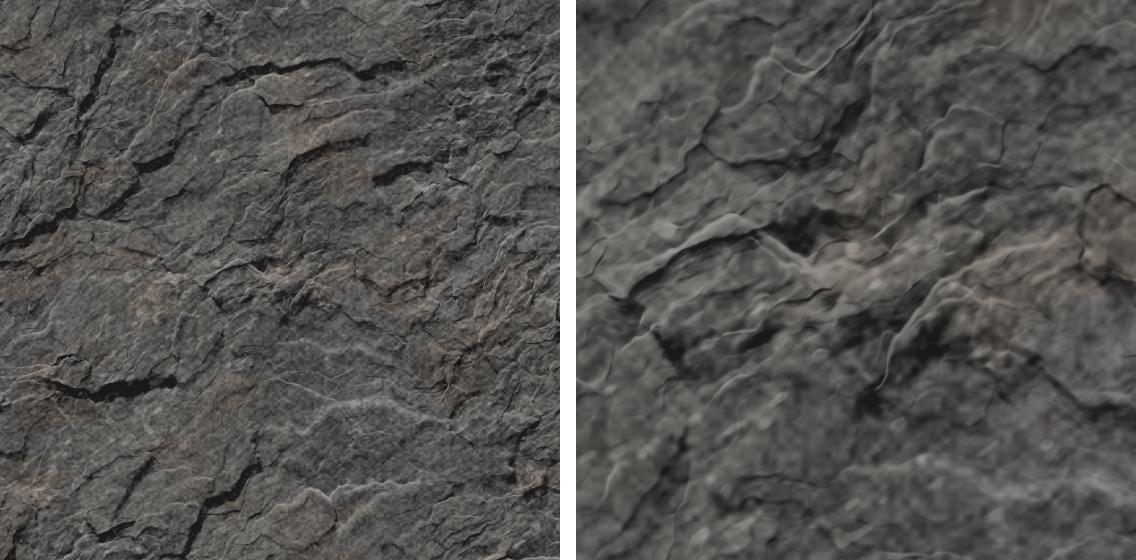
Left, the full canvas; right, a detail of the centre.
Reproduce this texture procedurally as a WebGL 2 fragment shader.

```glsl
#version 300 es
precision highp float;
// Dark weathered slate cliff: jagged tilted slabs, shadowed ledges and angular, faintly rusty chips.

#define DIP 0.58            // strata angle in radians
#define STRETCH 1.55        // elongation of slabs along the strata
#define SLAB_SCALE 4.2      // large slabs across the canvas
#define LEDGE_SHARPNESS 40.0
#define RELIEF 0.056        // height of the largest ledges
#define ROUGHNESS 0.015     // height of the fine detail
#define BASE_TONE 0.338
#define LIGHT_GAIN 0.27
#define SHADOW_DEPTH 0.60
#define GRIT 0.13           // contrast of the finest grain

uniform vec2 u_resolution;
out vec4 fragColor;

float hash(vec2 p) {
    return fract(sin(dot(p, vec2(127.1, 311.7))) * 43758.5453);
}

vec2 hash2(vec2 p) {
    return fract(sin(vec2(dot(p, vec2(127.1, 311.7)), dot(p, vec2(269.5, 183.3)))) * 43758.5453);
}

float noise(vec2 p) {
    vec2 i = floor(p), f = fract(p);
    f = f * f * (3.0 - 2.0 * f);
    return mix(mix(hash(i), hash(i + vec2(1, 0)), f.x),
               mix(hash(i + vec2(0, 1)), hash(i + vec2(1, 1)), f.x), f.y);
}

float fbm(vec2 p, int octaves) {
    float sum = 0.0, amp = 0.5, total = 0.0;
    for (int i = 0; i < octaves; i++) {
        sum += amp * noise(p);
        total += amp;
        amp *= 0.5;
        p = mat2(1.6, 1.2, -1.2, 1.6) * p + 17.3;
    }
    return sum / total;
}

// Randomly tilted planes, one per scattered cell, joined by steep steps
float slabs(vec2 p, float sharpness) {
    vec2 base = floor(p);
    float sum = 0.0, total = 1e-30;
    for (int y = -1; y <= 1; y++)
    for (int x = -1; x <= 1; x++) {
        vec2 cell = base + vec2(x, y);
        vec2 d = p - cell - hash2(cell);
        vec2 tilt = hash2(cell + 31.7) - 0.5;
        float w = exp(-sharpness * dot(d, d));
        sum += w * (hash(cell + 7.9) + 1.9 * dot(d, tilt));
        total += w;
    }
    return sum / total;
}

// Coordinates along and across the strata
vec2 strata(vec2 p) {
    float c = cos(DIP), s = sin(DIP);
    return vec2(c * p.x + s * p.y, STRETCH * (c * p.y - s * p.x));
}

float relief(vec2 p) {
    vec2 bend = vec2(fbm(p * 4.0, 2), fbm(p * 4.0 + 43.1, 2)) - 0.5;
    vec2 chip = vec2(fbm(p * 24.0, 4), fbm(p * 24.0 + 11.7, 4)) - 0.5;
    vec2 s = strata(p + 0.16 * bend + 0.038 * chip);
    float wear = smoothstep(0.25, 0.7, noise(p * 6.0 + 21.0));

    // Slabs from broad shelves down to broken chips
    float h = RELIEF * (0.38 * slabs(s * SLAB_SCALE, LEDGE_SHARPNESS)
                      + 0.30 * slabs(s * SLAB_SCALE * 2.1 + 5.3, LEDGE_SHARPNESS)
                      + mix(0.09, 0.22, wear) * slabs(s * SLAB_SCALE * 4.6 + 9.1, 0.6 * LEDGE_SHARPNESS)
                      + mix(0.02, 0.09, wear) * slabs(s * SLAB_SCALE * 10.5 + 3.7, 0.4 * LEDGE_SHARPNESS));

    // Rough grain and short thin layers, stronger where worn
    vec2 g = strata(p + 0.02 * chip);
    h += ROUGHNESS * mix(0.35, 0.9, wear) * fbm(g * 42.0 + 2.6, 4);
    h += 0.2 * ROUGHNESS * fbm(g * vec2(34.0, 70.0), 2);
    return h;
}

void main() {
    vec2 p = gl_FragCoord.xy / min(u_resolution.x, u_resolution.y);
    vec2 toLight = normalize(vec2(-0.35, 0.94));
    float h = relief(p);

    // Rise towards the light at growing distances gives shadow and the broad slope
    float cover = 0.0, broad = 0.0, reach = 0.004;
    for (int i = 0; i < 4; i++) {
        float rise = relief(p + toLight * reach) - h;
        cover = max(cover, rise - 0.4 * reach);
        broad -= 0.25 * rise / reach;
        reach *= 1.65;
    }

    // Faces turned to the light brighten, faces turned away darken
    float slope = (h - relief(p + toLight * 0.0016)) / 0.0016;
    slope = 0.7 * slope + 0.5 * broad;
    float tone = BASE_TONE + LIGHT_GAIN * slope / (1.9 + abs(slope));
    tone *= 1.0 - SHADOW_DEPTH * smoothstep(-0.002, 0.018, cover);

    // Mottling, grit and pale mineral flecks
    vec2 s = strata(p);
    tone *= 0.80 + 0.36 * fbm(p * 6.0 + 61.0, 4);
    tone += GRIT * (noise(p * 215.0) - 0.5) + 0.5 * GRIT * (noise(s * vec2(65.0, 110.0)) - 0.5);
    tone += 0.13 * smoothstep(0.72, 0.92, noise(s * vec2(60.0, 76.0) + 8.0))
                 * smoothstep(0.45, 0.75, noise(p * 8.0 + 14.0));

    // Grey stone with small rusty and bluish patches
    float rust = smoothstep(0.52, 0.74, fbm(s * 8.0 + 33.0, 5));
    float blue = smoothstep(0.50, 0.72, fbm(p * 5.0 + 77.0, 4));
    vec3 tint = vec3(1.01, 1.0, 0.97);
    tint = mix(tint, vec3(0.98, 0.99, 1.04), 0.6 * blue);
    tint = mix(tint, vec3(1.09, 0.98, 0.90), 0.6 * rust);
    fragColor = vec4(clamp(tone, 0.10, 0.58) * tint, 1.0);
}
```
